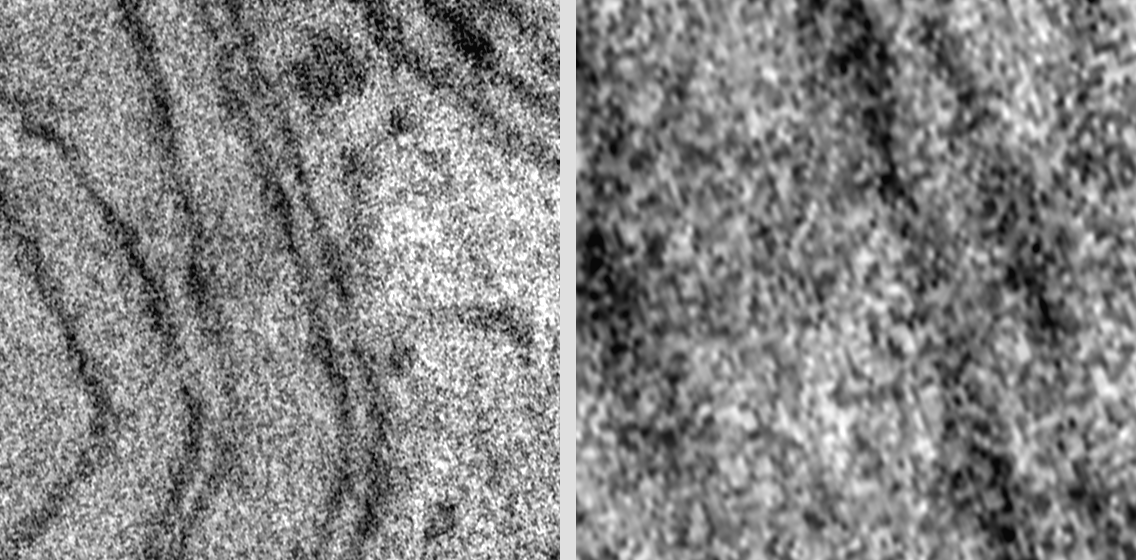
Left, the full canvas; right, a detail of the centre.
Write a WebGL 2 fragment shader that draws this texture.

```glsl
#version 300 es
precision highp float;
// Grainy grey micrograph: dark folded membranes beside a bright granular area.
// Membranes are soft distance bands around bent curves; granules, mottling and
// film grain are layers of value noise at finer and finer scales.

uniform vec2 u_resolution;
out vec4 fragColor;

const float KINK_HEIGHT = 0.23;
const int FOLDS = 5;
const int ARCS = 3;

float hash(vec2 cell) {
  vec3 q = fract(vec3(cell.xyx) * vec3(0.1031, 0.1030, 0.0973));
  q += dot(q, q.yzx + 33.33);
  return fract((q.x + q.y) * q.z);
}

// Value noise in 0..1.
float noise(vec2 p) {
  vec2 cell = floor(p), f = fract(p);
  f = f * f * (3.0 - 2.0 * f);
  float low = mix(hash(cell), hash(cell + vec2(1, 0)), f.x);
  float high = mix(hash(cell + vec2(0, 1)), hash(cell + vec2(1, 1)), f.x);
  return mix(low, high, f.y);
}

// Value noise centred on zero.
float ripple(vec2 p) {
  return noise(p) - 0.5;
}

vec2 rotate(vec2 p, float angle) {
  float c = cos(angle), s = sin(angle);
  return vec2(c * p.x - s * p.y, s * p.x + c * p.y);
}

float band(float dist, float width) {
  return exp(-dist * dist / (2.0 * width * width));
}

// Distance to a fold: shape = (kink x, upper slope, upper curve, lower slope).
float foldDistance(vec2 p, vec4 shape) {
  float rise = p.y - KINK_HEIGHT;
  float above = 0.5 * (rise + sqrt(rise * rise + 0.002));
  float below = above - rise;
  float x = shape.x - above * (shape.y + shape.z * above) - shape.w * below;
  float slope = mix(shape.w, shape.y + 2.0 * shape.z * above,
                    smoothstep(-0.04, 0.04, rise));
  return (p.x - x) / sqrt(1.0 + slope * slope);
}

// Distance to an arc that falls to the right from the top edge.
float arcDistance(vec2 p, float startX) {
  float run = p.x - startX;
  float slope = 1.3 - 2.8 * run;
  float drop = run * (1.3 - 1.4 * run);
  return (1.0 - p.y - drop) / sqrt(1.0 + slope * slope);
}

float membranes(vec2 p) {
  vec4 folds[FOLDS] = vec4[FOLDS](
    vec4(0.215, 0.50, 0.00, 0.90), vec4(0.350, 0.10, 0.75, 0.40),
    vec4(0.425, 0.25, 0.00, 0.50), vec4(0.630, 0.35, 0.00, 0.32),
    vec4(0.695, 0.36, 0.00, 0.27));
  float dark = 0.0;
  for (int i = 0; i < FOLDS; i++) {
    float strength = 0.6 + 0.75 * noise(p * 11.0 + float(i) * 7.3);
    dark = max(dark, strength * band(foldDistance(p, folds[i]), 0.014));
  }
  for (int i = 0; i < ARCS; i++) {
    float strength = 0.7 + 0.7 * noise(p * 13.0 + float(i) * 5.1 + 40.0);
    dark = max(dark, strength * band(arcDistance(p, 0.65 + 0.13 * float(i)), 0.017));
  }
  return dark;
}

// Fine grain, slightly drawn out along the membranes.
float grain(vec2 p) {
  vec2 q = rotate(p, -0.35) * vec2(1.25, 0.8);
  vec2 r = rotate(p, 0.5) * vec2(1.2, 0.85);
  return 0.44 * ripple(q * 215.0) + 0.40 * ripple(r * 170.0 + 31.0)
       + 0.20 * ripple(q * 80.0 + 67.0);
}

void main() {
  vec2 p = gl_FragCoord.xy / u_resolution.y;
  vec2 wobble = vec2(ripple(p * 10.0 + 3.0), ripple(p * 10.0 + 19.0));
  vec2 fine = vec2(ripple(p * 38.0 + 8.0), ripple(p * 38.0 + 52.0));
  vec2 warped = p + 0.026 * wobble + 0.012 * fine;

  // Granular area to the right of the last fold.
  float fold = foldDistance(warped, vec4(0.70, 0.36, 0.0, 0.27));
  float granular = smoothstep(0.0, 0.07, fold);
  float glow = granular * band(length((p - vec2(0.86, 0.54)) * vec2(0.9, 1.0)), 0.22);

  // Broad shading.
  float tone = 0.60 + 0.17 * glow;
  tone += 0.13 * ripple(rotate(p, -0.35) * vec2(11.0, 5.0) + 12.0);
  tone -= 0.06 * granular * smoothstep(0.75, 0.95, p.y);

  // Dark features and mottling.
  float granule = smoothstep(0.60, 0.88, noise(warped * 14.0 + 5.0));
  tone -= granule * mix(0.07, 0.30, granular);
  tone += mix(0.09, 0.22, granular) * ripple(rotate(p, 0.6) * 36.0 + 23.0);
  tone -= 0.27 * membranes(warped);

  tone += grain(p) * mix(1.0, 1.2, granular);
  fragColor = vec4(vec3(clamp(tone, 0.03, 1.0)), 1.0);
}
```
